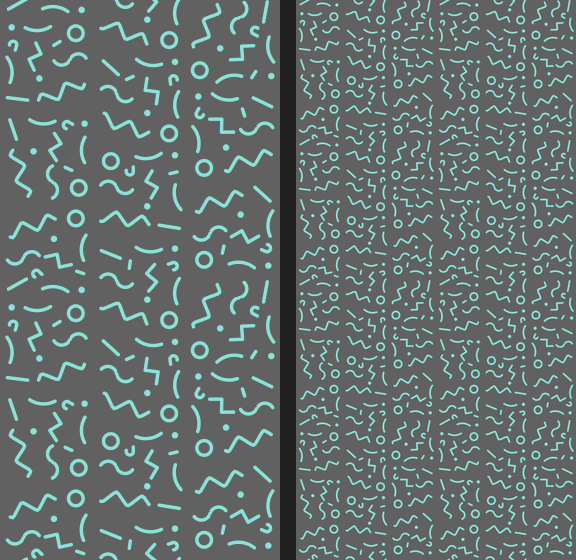
Left: one tile. Right: repeated 2 by 2.
Reproduce this pattern procedurally as a WebGL 1 fragment shader.

```glsl
precision highp float;
uniform vec2 u_resolution;

const float PI = 3.14159265;
const float TILE = 384.0;        // side of one repeat, in design units
const float CELL = 128.0;        // side of one confetti cell
const float HALF_STROKE = 2.35;
const float DOT_RADIUS = 4.4;
const vec3 GREY = vec3(0.38);
const vec3 MINT = vec3(0.54, 0.89, 0.85);

float hash(vec2 id, float salt) {
  return fract(sin(dot(id + salt, vec2(12.9898, 78.233)) + salt) * 43758.5453);
}

vec2 rotate(vec2 p, float angle) {
  float c = cos(angle), s = sin(angle);
  return vec2(c * p.x + s * p.y, c * p.y - s * p.x);
}

// Local frame of a motif, turned by a base angle plus a random share of spread
vec2 frame(vec2 p, vec2 center, float base, float spread, float rnd) {
  return rotate(p - center, base + spread * (2.0 * rnd - 1.0));
}

float segment(vec2 p, vec2 a, vec2 b) {
  vec2 pa = p - a, ba = b - a;
  return length(pa - ba * clamp(dot(pa, ba) / dot(ba, ba), 0.0, 1.0));
}

float dash(vec2 p, float halfLength) {
  return segment(p, vec2(-halfLength, 0.0), vec2(halfLength, 0.0));
}

float arc(vec2 p, float halfAngle, float radius) {
  p.x = abs(p.x);
  vec2 tip = vec2(sin(halfAngle), cos(halfAngle));
  return tip.y * p.x > tip.x * p.y ? length(p - tip * radius)
                                   : abs(length(p) - radius);
}

float bow(vec2 p) {
  return arc(p + vec2(0.0, 32.7), 0.52, 35.0);
}

float ring(vec2 p, float radius) {
  return abs(length(p) - radius);
}

// Two opposite arcs joined at the center
float squiggle(vec2 p) {
  p *= p.x < 0.0 ? -1.0 : 1.0;
  return arc(p - vec2(11.0, -5.6), 1.1, 12.35);
}

float hook(vec2 p) {
  return min(arc(p, PI * 0.5, 5.0), segment(p, vec2(5.0, 0.0), vec2(3.0, -7.0)));
}

float bolt(vec2 p) {
  vec2 corner = vec2(8.0, -4.0), end = vec2(15.0, 11.0);
  float ends = min(segment(p, corner, end), segment(p, -corner, -end));
  return min(ends, segment(p, -corner, corner));
}

// Triangle wave with softened peaks
vec2 wavePoint(float x, float phase) {
  return vec2(x, 6.4 * asin(0.95 * sin(x * PI / 18.0 + phase)));
}

float zigzag(vec2 p, float halfLength, float phase) {
  const float STEPS = 24.0;
  float d = CELL;
  vec2 last = wavePoint(-halfLength, phase);
  for (float i = 1.0; i <= STEPS; i++) {
    vec2 next = wavePoint(halfLength * (2.0 * i / STEPS - 1.0), phase);
    d = min(d, segment(p, last, next));
    last = next;
  }
  return d;
}

// One cell of motifs, p from 0 to CELL
float confetti(vec2 p, vec2 id) {
  float swapLarge = step(0.5, hash(id, 1.0));
  float swapSmall = step(0.5, hash(id, 2.0));
  vec2 low = vec2(24.0, 20.0), high = vec2(104.0, 110.0);
  vec2 inner = vec2(50.0, 34.0), outer = vec2(110.0, 36.0);

  float line = zigzag(frame(p, vec2(44.0, 100.0), 0.3, 0.15, hash(id, 3.0)),
                      33.0, 2.0 * PI * hash(id, 4.0));
  line = min(line, squiggle(frame(p, vec2(32.0, 56.0), 0.15, 0.2, hash(id, 5.0))));
  line = min(line, bolt(frame(p, vec2(80.0, 52.0), 0.0, PI, hash(id, 6.0))));
  line = min(line, bow(frame(p, vec2(114.0, 70.0), PI * 0.5, 0.25, hash(id, 7.0))));
  line = min(line, bow(frame(p, vec2(76.0, 14.0), 0.0, 0.2, hash(id, 8.0))));
  line = min(line, ring(p - mix(high, low, swapLarge), 10.0));
  line = min(line, dash(frame(p, mix(low, high, swapLarge), 0.1, 0.95, hash(id, 9.0)), 14.0));
  line = min(line, hook(frame(p, mix(inner, outer, swapSmall), 0.0, PI, hash(id, 10.0))));
  line = min(line, dash(frame(p, mix(outer, inner, swapSmall), 0.0, PI, hash(id, 11.0)), 5.0));

  float dots = min(length(p - vec2(74.0, 82.0)), length(p - vec2(112.0, 12.0)));
  return min(line - HALF_STROKE, dots - DOT_RADIUS);
}

// Random quarter turn and mirror of a cell
vec2 orient(vec2 p, vec2 id) {
  p -= 0.5 * CELL;
  p.x *= hash(id, 12.0) < 0.5 ? -1.0 : 1.0;
  return rotate(p, PI * 0.5 * floor(4.0 * hash(id, 13.0))) + 0.5 * CELL;
}

void main() {
  // One repeat across, two down
  vec2 p = gl_FragCoord.xy / u_resolution * vec2(1.0, 2.0) * TILE;
  float pixel = TILE / u_resolution.x;

  // Staggered columns of cells, wrapping inside each repeat
  float column = mod(floor(p.x / CELL), TILE / CELL);
  p.y += CELL * fract(column * 0.37 + 0.2);
  vec2 id = vec2(column, mod(floor(p.y / CELL), TILE / CELL));

  float d = confetti(orient(mod(p, CELL), id), id);
  float ink = clamp(0.5 - d / pixel, 0.0, 1.0);
  gl_FragColor = vec4(mix(GREY, MINT, ink), 1.0);
}
```
